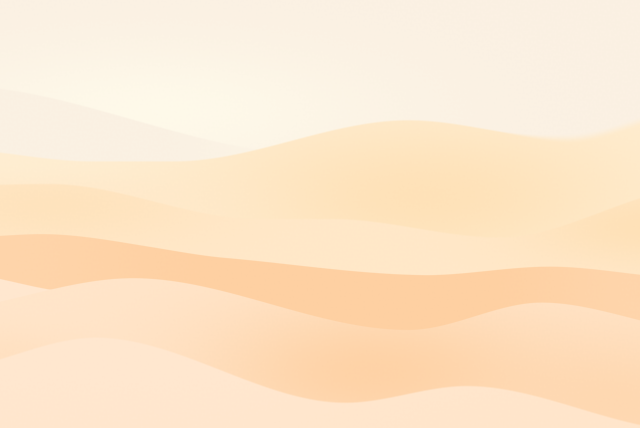
Give the GLSL for this background, as a WebGL 2 fragment shader.

```glsl
#version 300 es
precision highp float;

uniform vec2 u_resolution;
out vec4 fragColor;

#define SKY      vec3(0.982, 0.942, 0.888)
#define SKY_GLOW vec3(0.996, 0.976, 0.915)
#define HAZE     vec3(0.980, 0.943, 0.888)
#define CREAM    vec3(0.997, 0.930, 0.820)
#define GOLD     vec3(0.995, 0.872, 0.697)
#define SAND     vec3(1.000, 0.908, 0.785)
#define ORANGE   vec3(0.995, 0.815, 0.635)
#define PEACH    vec3(1.000, 0.897, 0.790)
#define BLUSH    vec3(1.000, 0.905, 0.812)
#define GRAIN    0.003

// Smooth rise (or fall) of a ridge between two places
float swell(float x, float from, float to, float rise) {
    return rise * smoothstep(from, to, x);
}

// Soft elliptical spot, 1 at its center
float glow(vec2 p, vec2 center, vec2 radius) {
    vec2 q = (p - center) / radius;
    return exp(-dot(q, q));
}

// Coverage of the ground below a ridge
float below(float y, float ridge, float softness) {
    float edge = softness + 0.8 / u_resolution.y;
    return smoothstep(-edge, edge, ridge - y);
}

// Ridge heights, from the farthest to the nearest
float hazeRidge(float x) {
    return 0.801 + swell(x, -0.078, 0.495, -0.162);
}

float goldRidge(float x) {
    return 0.652 + swell(x, -0.08, 0.143, -0.029) + swell(x, 0.273, 0.638, 0.096)
                 + swell(x, 0.638, 0.885, -0.043) + swell(x, 0.885, 1.08, 0.0625);
}

float sandRidge(float x) {
    return 0.566 + swell(x, -0.065, 0.065, 0.004) + swell(x, 0.078, 0.404, -0.082)
                 + swell(x, 0.521, 0.781, -0.043) + swell(x, 0.781, 1.094, 0.117);
}

float orangeRidge(float x) {
    return 0.447 + swell(x, -0.04, 0.065, 0.006) + swell(x, 0.065, 0.352, -0.047)
                 + swell(x, 0.234, 0.677, -0.049) + swell(x, 0.664, 0.859, 0.02)
                 + swell(x, 0.859, 1.081, -0.027);
}

float sliverRidge(float x) {
    return 0.363 + swell(x, -0.078, 0.13, -0.047) + swell(x, 0.13, 0.26, -0.2);
}

float peachRidge(float x) {
    return 0.268 + swell(x, -0.13, 0.208, 0.082) + swell(x, 0.208, 0.638, -0.121)
                 + swell(x, 0.638, 0.846, 0.064) + swell(x, 0.846, 1.12, -0.07);
}

float blushRidge(float x) {
    return 0.131 + swell(x, -0.104, 0.15, 0.08) + swell(x, 0.15, 0.54, -0.152)
                 + swell(x, 0.54, 0.729, 0.039) + swell(x, 0.729, 1.081, -0.105);
}

// Fine paper grain from layered, bent sines
float grain(vec2 p) {
    float sum = 0.0;
    for (int i = 0; i < 4; i++) {
        p = mat2(0.8, 0.6, -0.6, 0.8) * p * 1.13 + 0.37;
        sum += sin(310.0 * p.x + 2.0 * sin(170.0 * p.y)) * sin(340.0 * p.y);
    }
    return 0.25 * sum;
}

void main() {
    vec2 p = gl_FragCoord.xy / u_resolution;
    float x = p.x, y = p.y;

    // Sky, brightest above the far hill
    vec3 color = mix(SKY, SKY_GLOW, glow(p, vec2(0.24, 0.74), vec2(0.34, 0.15)));

    // Pale hill that thins out to the right
    vec3 haze = mix(HAZE, SKY_GLOW, 0.35 * smoothstep(0.25, 0.42, x));
    color = mix(color, haze, below(y, hazeRidge(x), 0.001));

    // Wide dune with a golden heart and a hazy right crest
    vec3 dune = mix(CREAM, GOLD, 0.8 * glow(p, vec2(0.66, 0.54), vec2(0.33, 0.18)));
    dune = mix(dune, SAND, 0.6 * smoothstep(0.62, 0.54, y) * smoothstep(0.6, 0.1, x));
    color = mix(color, dune, below(y, goldRidge(x), 0.001 + 0.01 * smoothstep(0.78, 0.9, x)));

    // Sand band, warmer at both ends
    float warmth = 0.5 * glow(p, vec2(0.08, 0.52), vec2(0.24, 0.09))
                 + 0.75 * glow(p, vec2(1.02, 0.47), vec2(0.2, 0.09));
    color = mix(color, mix(SAND, GOLD, warmth), below(y, sandRidge(x), 0.001));

    // Orange band
    vec3 band = mix(ORANGE, PEACH, 0.2 * smoothstep(0.35, 0.0, x) + 0.22 * smoothstep(0.75, 1.0, x));
    color = mix(color, band, below(y, orangeRidge(x), 0.0));
    color = mix(color, BLUSH, below(y, sliverRidge(x), 0.0));

    // Peach dune with shaded hollows
    float shade = 0.88 * glow(p, vec2(0.58, 0.13), vec2(0.27, 0.17))
                + 0.55 * glow(p, vec2(1.0, 0.04), vec2(0.2, 0.19))
                + 0.2 * glow(p, vec2(0.0, 0.17), vec2(0.12, 0.06));
    color = mix(color, mix(PEACH, ORANGE, shade), below(y, peachRidge(x), 0.0));

    // Nearest dune
    vec3 front = mix(BLUSH, PEACH, 0.5 * smoothstep(0.3, 0.8, x) + 0.3 * smoothstep(0.15, 0.0, y));
    color = mix(color, front, below(y, blushRidge(x), 0.001));

    fragColor = vec4(color + GRAIN * grain(p * vec2(1.5, 1.0)), 1.0);
}
```
